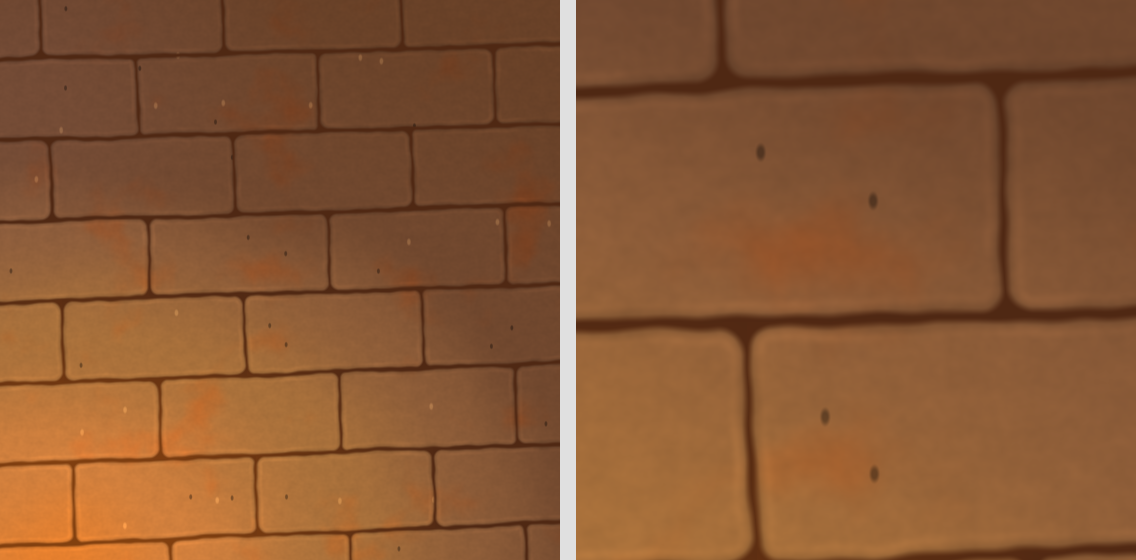
Left, the full canvas; right, a detail of the centre.
This texture is drawn by a WebGL 2 fragment shader. Its source:

```glsl
#version 300 es
precision highp float;
// A running-bond brick wall, slightly tilted, lit by a warm glow from the lower left.
// Warped brick coordinates feed a rounded-box distance for the joints; a colour
// ramp over the distance to the glow, plus gradient noise, tints the bricks.
uniform vec2 u_resolution;
out vec4 fragColor;

const vec2 BRICK_SIZE = vec2(0.318, 0.1435);
const vec2 HALF_JOINT = vec2(0.0022, 0.0032);

float hash(vec2 p) {
    vec3 q = fract(vec3(p.xyx) * 0.1031);
    q += dot(q, q.yzx + 33.33);
    return fract((q.x + q.y) * q.z);
}

vec2 gradient(vec2 cell) {
    float angle = 6.2832 * hash(cell);
    return vec2(cos(angle), sin(angle));
}

// Gradient noise, roughly -0.7 to 0.7
float noise(vec2 p) {
    vec2 i = floor(p), f = fract(p);
    vec2 w = f * f * f * (f * (f * 6.0 - 15.0) + 10.0);
    vec2 e = vec2(1.0, 0.0);
    float low = mix(dot(gradient(i), f), dot(gradient(i + e.xy), f - e.xy), w.x);
    float high = mix(dot(gradient(i + e.yx), f - e.yx), dot(gradient(i + e.xx), f - e.xx), w.x);
    return mix(low, high, w.y);
}

float fbm(vec2 p) {
    float sum = 0.0, amplitude = 0.6;
    for (int i = 0; i < 4; i++) {
        sum += amplitude * noise(p);
        p = p * 2.03 + 17.0;
        amplitude *= 0.5;
    }
    return sum;
}

float roundedBox(vec2 p, vec2 halfSize, float radius) {
    vec2 q = abs(p) - halfSize + radius;
    return length(max(q, 0.0)) + min(max(q.x, q.y), 0.0) - radius;
}

// Continuous brick coordinates: x along the course, y counted down from the top
vec2 wallCoords(vec2 uv) {
    float drop = 1.0 - uv.y;
    float course = 1.0 + (drop - 0.1068 + 0.0273 * uv.x) / (0.1448 - 0.0025 * uv.x);
    course += 0.035 * noise(uv * 7.0) + 0.014 * noise(uv * 38.0);
    float row = floor(course);
    float shift = 0.216 + 0.031 * row + 0.5 * mod(row, 2.0);
    float lean = 0.014 * (fract(course) - 0.5);
    float along = uv.x * (3.014 + 0.11 * uv.x) - shift - lean;
    along += 0.008 * noise(uv * 13.0 + 5.0) + 0.005 * noise(uv * 42.0);
    return vec2(along, course);
}

// Brick colour by distance from the glow
vec3 glowRamp(float d) {
    vec3 c = mix(vec3(0.90, 0.50, 0.18), vec3(0.82, 0.50, 0.24), smoothstep(0.0, 0.26, d));
    c = mix(c, vec3(0.66, 0.44, 0.23), smoothstep(0.22, 0.54, d));
    c = mix(c, vec3(0.55, 0.36, 0.22), smoothstep(0.52, 0.79, d));
    c = mix(c, vec3(0.44, 0.28, 0.18), smoothstep(0.74, 0.99, d));
    return mix(c, vec3(0.41, 0.255, 0.155), smoothstep(1.0, 1.5, d));
}

// Sparse small marks: one candidate per grid cell, kept at the given rate
float flecks(vec2 uv, float cells, float rate, float radius) {
    vec2 id = floor(uv * cells);
    vec2 centre = 0.3 + 0.4 * vec2(hash(id + 3.1), hash(id + 8.7));
    vec2 offset = (fract(uv * cells) - centre) * vec2(1.4, 0.8);
    float kept = step(hash(id + 21.0), rate);
    return kept * (1.0 - smoothstep(radius * 0.3, radius, length(offset)));
}

void main() {
    vec2 uv = gl_FragCoord.xy / u_resolution;
    float pixel = 1.0 / min(u_resolution.x, u_resolution.y);

    // Brick shape, with corners and joints worn unevenly
    vec2 wall = wallCoords(uv);
    vec2 id = floor(wall);
    vec2 local = (fract(wall) - 0.5) * BRICK_SIZE;
    float radius = 0.008 + 0.009 * hash(id + 4.0);
    float edge = roundedBox(local, 0.5 * BRICK_SIZE - HALF_JOINT, radius);
    edge += 0.0016 * noise(uv * 28.0 + 11.0);

    // Warm light, blotches and tone per brick
    float glow = length(vec2(uv.x - 0.1, 1.35 * uv.y));
    glow += 0.05 * fbm(uv * 5.0) + 0.05 * (hash(id) - 0.5);
    vec3 colour = glowRamp(glow);
    float rust = smoothstep(0.08, 0.5, fbm(uv * 7.0 + 40.0));
    colour *= mix(vec3(1.0), vec3(1.08, 0.92, 0.75), rust);
    colour += vec3(0.02, 0.02, 0.035) * smoothstep(0.6, 0.0, length(uv - vec2(0.0, 0.9)));

    // Fine relief, pale rims, chips and pits
    colour *= 1.0 + 0.06 * fbm(uv * vec2(45.0, 60.0)) + 0.025 * noise(uv * 150.0);
    float rim = smoothstep(-0.012, -0.005, edge) * smoothstep(0.0, -0.004, edge);
    colour *= 1.0 + rim * (0.05 + 0.1 * noise(uv * 20.0));
    colour += vec3(0.13, 0.11, 0.07) * flecks(uv, 24.0, 0.025, 0.16);
    colour *= 1.0 - 0.35 * flecks(uv + 0.37, 30.0, 0.02, 0.16);

    // Dark joints with a soft shadow
    vec3 jointColour = mix(vec3(0.51, 0.25, 0.06), vec3(0.31, 0.155, 0.075), smoothstep(0.15, 0.8, glow));
    float soft = max(0.0026, pixel);
    colour *= 1.0 - 0.12 * smoothstep(-0.008, 0.0, edge);
    colour = mix(colour, jointColour, smoothstep(-soft, soft, edge));
    fragColor = vec4(colour, 1.0);
}
```
